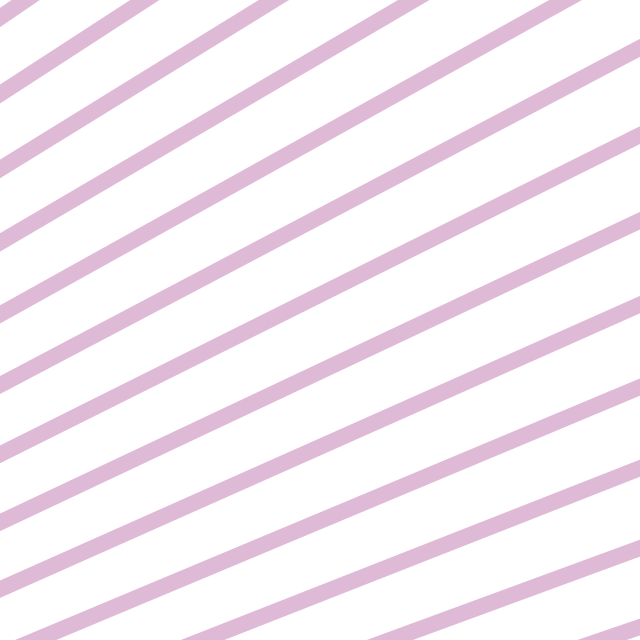
Give the GLSL for this pattern, as a WebGL 2 fragment shader.

```glsl
#version 300 es
precision highp float;
// Mauve stripes of constant width fanning out gently over a white ground.
// Each stripe is a straight line whose height at the left edge and slope
// are smooth cubics of its index, drawn by distance to that line.

uniform vec2 u_resolution;
out vec4 fragColor;

const vec3 GROUND = vec3(1.0);
const vec3 STRIPE = vec3(0.87, 0.73, 0.84);
const float HALF_WIDTH = 0.01245;
const int REACH = 6; // stripes on each side of the middle one

// Cubic coefficients in the stripe index, lowest power first
const vec4 LEFT_HEIGHT = vec4(0.2901, -0.10729, 0.000983, -0.0000156);
const vec4 SLOPE = vec4(0.4988, -0.0277, 0.00038, -0.00002);

float cubic(vec4 c, float t) {
    return c.x + t * (c.y + t * (c.z + t * c.w));
}

// Distance from p to the centre line of the stripe with this index
float stripeDistance(vec2 p, float index) {
    float slope = cubic(SLOPE, index);
    float rise = p.y - cubic(LEFT_HEIGHT, index) - slope * p.x;
    return abs(rise) * inversesqrt(1.0 + slope * slope);
}

void main() {
    vec2 p = gl_FragCoord.xy / u_resolution;
    float pixel = 1.0 / min(u_resolution.x, u_resolution.y);

    // Nearest stripe
    float nearest = 1.0;
    for (int i = -REACH; i <= REACH; i++) {
        nearest = min(nearest, stripeDistance(p, float(i)));
    }

    // Smoothed edge, about one pixel wide
    float cover = clamp((HALF_WIDTH - nearest) / pixel + 0.5, 0.0, 1.0);
    fragColor = vec4(mix(GROUND, STRIPE, cover), 1.0);
}
```
